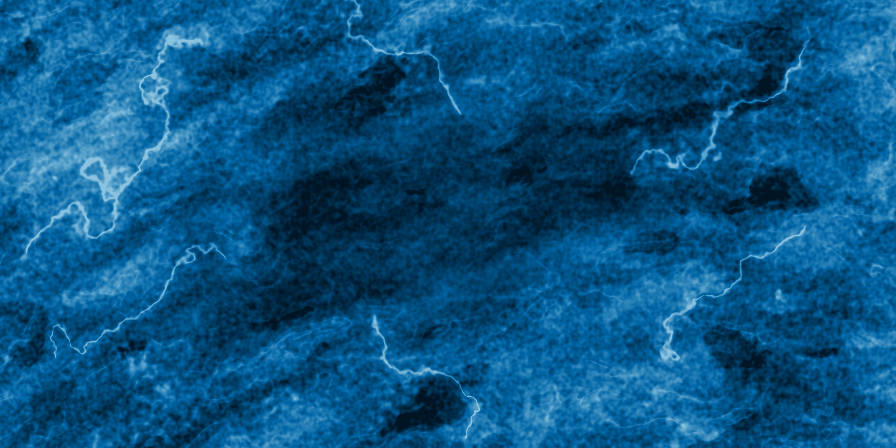
A Shadertoy shader for this texture:

```glsl
// Blue marbled terrain: a dark streaked lens amid mottled ground, crossed by
// pale filaments and a few winding rivers. Warped gradient noise sets one tone
// value per point, which a three-colour ramp turns into blues.

#define BASE_TONE 0.325
#define LENS_DEPTH 0.15
#define MOTTLE 0.24
#define STREAK 0.25
#define GRAIN 0.19
#define VEIN_GLOW 0.16
#define VEIN_WIDTH 0.0035
#define RIVER_GLOW 0.30
#define RIVER_WIDTH 0.006
#define RIVERS 6
#define FLOW_ANGLE 0.30

const vec3 DEEP = vec3(0.0, 0.01, 0.03);
const vec3 BLUE = vec3(0.0, 0.40, 0.65);
const vec3 PALE = vec3(0.60, 0.80, 0.90);
const vec2 LENS_CENTRE = vec2(1.0, 0.55);

float hash(vec2 p) {
    return fract(sin(dot(p, vec2(127.1, 311.7))) * 43758.5453);
}

vec2 gradient(vec2 cell) {
    return 2.0 * vec2(hash(cell), hash(cell + 57.3)) - 1.0;
}

// Coordinates along and across a direction
mat2 turn(float a) {
    float c = cos(a), s = sin(a);
    return mat2(c, -s, s, c);
}

// Gradient noise centred on zero
float noise(vec2 p) {
    vec2 i = floor(p), f = fract(p), e = vec2(1.0, 0.0);
    vec2 u = f * f * f * (f * (f * 6.0 - 15.0) + 10.0);
    float low = mix(dot(gradient(i), f), dot(gradient(i + e), f - e), u.x);
    float high = mix(dot(gradient(i + e.yx), f - e.yx),
                     dot(gradient(i + 1.0), f - 1.0), u.x);
    return mix(low, high, u.y);
}

float fbm(vec2 p) {
    float sum = 0.0, amp = 1.0;
    for (int i = 0; i < 5; i++) {
        sum += amp * noise(p);
        p = turn(0.6) * p * 2.03 + 17.7;
        amp *= 0.5;
    }
    return sum;
}

// Thin filaments along the zero lines of noise, at four scales
float veins(vec2 p) {
    float sum = 0.0, freq = 4.0;
    for (int i = 0; i < 4; i++) {
        vec2 shift = vec2(13.1, 7.7) * float(i + 1);
        float present = smoothstep(-0.08, 0.35, noise(p * (2.0 + 0.4 * freq) + shift));
        sum += present * exp(-abs(noise(p * freq - shift)) / (VEIN_WIDTH * freq));
        freq *= 2.0;
    }
    return sum;
}

// Winding strokes spaced around the lens
float rivers(vec2 p) {
    float sum = 0.0;
    for (int i = 0; i < RIVERS; i++) {
        float k = float(i), r = hash(vec2(k, 4.0));
        float around = 6.2832 * (k + 0.4 + 0.4 * r) / float(RIVERS);
        vec2 centre = LENS_CENTRE + vec2(0.76, 0.40) * vec2(cos(around), sin(around));
        float angle = mod(k, 3.0) == 1.0 ? -0.7 : 0.5 + 0.5 * r;
        vec2 q = turn(angle) * (p - centre);
        float reach = 0.18 + 0.14 * r;
        float d = length(vec2(max(abs(q.x) - reach, 0.0), q.y));
        float width = RIVER_WIDTH * (1.0 + 1.6 * noise(p * 9.0 + k));
        sum += exp(-d * d / (width * width)) + 0.2 * exp(-d / 0.03);
    }
    return sum;
}

void mainImage(out vec4 fragColor, in vec2 fragCoord) {
    vec2 p = fragCoord / iResolution.y;
    vec2 crinkle = vec2(fbm(p * 5.0 + 3.1), fbm(p * 5.0 + 41.7));
    vec2 w = p + 0.05 * crinkle;

    // Flow coordinates, arched over the lens
    vec2 flow = turn(FLOW_ANGLE) * (w + vec2(0.0, 0.14 * (p.x - 1.0) * (p.x - 1.0)));

    // Dark lens
    vec2 l = turn(0.2) * (p + 0.22 * crinkle - LENS_CENTRE) / vec2(0.62, 0.27);
    float lens = exp(-pow(dot(l, l), 1.5));

    // Ground: mottling, streaks and fine grain
    float tone = BASE_TONE - LENS_DEPTH * lens;
    tone += MOTTLE * (1.0 - 0.5 * lens) * fbm(w * 2.2 + 9.0);
    tone += STREAK * fbm(flow * vec2(3.0, 11.0) + 23.0);
    tone += GRAIN * (1.0 - 0.4 * lens) * (noise(p * 58.0) + 0.8 * noise(p * 107.0 + 5.0));

    // Dark pools, pale flats and speckled clumps
    float open = 1.0 - lens;
    tone -= 0.14 * smoothstep(0.28, 0.38, fbm(flow * vec2(3.5, 6.0) + 71.0));
    tone += 0.12 * open * smoothstep(0.34, 0.44, fbm(flow * vec2(3.0, 7.0) + 95.0));
    tone += 0.24 * (1.0 - 0.6 * lens) * smoothstep(0.18, 0.55, fbm(w * 5.0 + 33.0))
          * smoothstep(-0.1, 0.3, noise(p * 42.0));

    // Bright lines
    tone += VEIN_GLOW * (1.0 - 0.45 * lens) * veins(flow * vec2(0.6, 1.1) + 0.03 * crinkle);
    tone += RIVER_GLOW * rivers(p + 0.17 * crinkle);

    // Colour ramp
    tone = clamp(tone, 0.07, 0.76);
    vec3 colour = mix(DEEP, BLUE, min(tone / 0.4, 1.0));
    colour = mix(colour, PALE, max(tone - 0.4, 0.0) / 0.4);
    fragColor = vec4(colour, 1.0);
}
```
